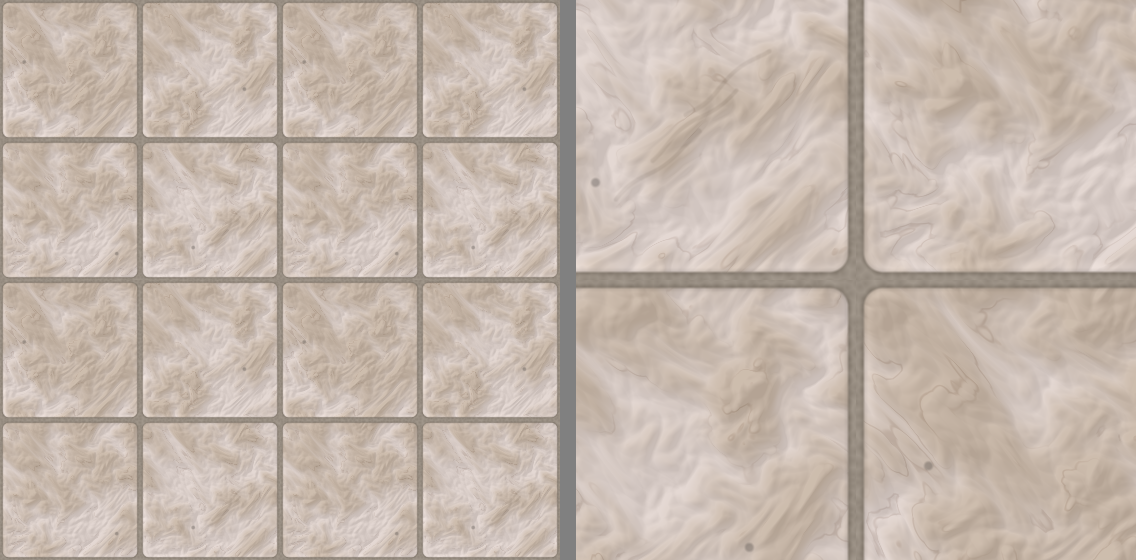
Left: the whole. Right: its middle third, enlarged.
A Shadertoy shader for this texture:

```glsl
// Worn beige stone tiles in a four by four grid with grey-brown grout.
#define GRID 4.0            // tiles across and down
#define VARIANTS 2.0        // distinct tiles before the pattern repeats
#define GROUT_HALF 0.019    // half grout width, in tiles
#define CORNER 0.045        // tile corner radius, in tiles
#define MARBLE_SCALE 3.2    // stone patches per tile
#define RELIEF 1.0          // strength of the surface wrinkles
#define TONE_SHIFT 0.065    // lightness difference between variants
#define TAN vec3(0.755, 0.690, 0.630)
#define PALE vec3(0.845, 0.798, 0.778)
#define GROUT vec3(0.600, 0.560, 0.515)

vec2 hash2(vec2 p) {
    return fract(sin(vec2(dot(p, vec2(127.1, 311.7)),
                          dot(p, vec2(269.5, 183.3)))) * 43758.5);
}

// Distance to the nearest scattered point
float cellular(vec2 p) {
    vec2 cell = floor(p), f = p - cell;
    float nearest = 2.0;
    for (int y = -1; y <= 1; y++)
    for (int x = -1; x <= 1; x++) {
        vec2 o = vec2(x, y);
        vec2 r = o + hash2(cell + o) - f;
        nearest = min(nearest, dot(r, r));
    }
    return sqrt(nearest);
}

// Layered sines bend the domain into swirls
vec2 swirl(vec2 p) {
    for (float k = 1.0; k < 4.0; k++) {
        float freq = 1.7 * k * k;
        p += 0.5 * sin(p.yx * freq + vec2(1.3, 4.1) * k) / freq;
    }
    return p;
}

// Four octaves of warped cellular noise
float marble(vec2 p) {
    p = swirl(p * MARBLE_SCALE);
    float sum = 0.0, amp = 0.5;
    for (int i = 0; i < 4; i++) {
        sum += amp * cellular(p);
        p = mat2(1.6, 1.2, -1.2, 1.6) * p + 5.7;
        amp *= 0.55;
    }
    return sum;
}

float roundBox(vec2 p, float halfSize, float r) {
    vec2 q = abs(p) - halfSize + r;
    return length(max(q, 0.0)) + min(max(q.x, q.y), 0.0) - r;
}

float segment(vec2 p, vec2 a, vec2 b) {
    vec2 ab = b - a;
    return length(p - a - ab * clamp(dot(p - a, ab) / dot(ab, ab), 0.0, 1.0));
}

vec3 stoneColor(vec2 f, vec2 id, float px) {
    vec2 p = f + id * 17.3 + 3.0;
    float m = marble(p);

    // Cloudy patches, paler toward the lower half
    float tone = TONE_SHIFT * (id.x - id.y) - 0.10 * f.y;
    vec3 color = mix(TAN, PALE, smoothstep(0.24, 0.66, m + tone));

    // Embossed wrinkles lit from the upper left
    color += RELIEF * clamp(marble(p + vec2(-0.009, 0.009)) - m, -0.05, 0.05);

    // Thin broken veins along contours of the stone
    float broken = smoothstep(0.35, 0.75, cellular(p * 5.0 + 9.0));
    float vein = 1.0 - smoothstep(0.0, 0.09, abs(fract(m * 5.0) - 0.5));
    color -= vec3(0.055, 0.065, 0.070) * vein * broken;

    // One small pit per tile
    vec2 pit = 0.7 * (hash2(id + 4.0) - 0.5);
    color *= 1.0 - 0.22 * (1.0 - smoothstep(0.006, 0.012 + px, length(f - pit)));

    // Diagonal scratches on the palest variant
    float scratch = 1.0;
    for (float i = 0.0; i < 3.0; i++) {
        vec2 start = vec2(-0.07 + 0.08 * i, -0.31 + 0.10 * i);
        vec2 bend = 0.006 * sin(f.yx * 40.0 + i);
        scratch = min(scratch, segment(f + bend, start, start + vec2(0.20, 0.16)));
    }
    float palest = id.x * (1.0 - id.y);
    color -= 0.055 * palest * (1.0 - smoothstep(0.002, 0.006 + px, scratch));
    return color;
}

void mainImage(out vec4 fragColor, in vec2 fragCoord) {
    vec2 g = fragCoord / iResolution.xy * GRID;
    float px = GRID / min(iResolution.x, iResolution.y);
    vec2 id = mod(floor(g), VARIANTS);
    vec2 f = fract(g) - 0.5;
    float d = roundBox(f, 0.5 - GROUT_HALF, CORNER);

    // Tile face with a worn pale rim and a soft rounded edge
    vec3 tile = stoneColor(f, id, px);
    float rim = smoothstep(-0.035, -0.012, d);
    tile += rim * (0.018 - 0.035 * (f.x + f.y));
    tile *= 1.0 - 0.07 * smoothstep(-0.012, 0.0, d);

    // Grainy grout, darker where it meets the tiles
    float grain = cellular(mod(g, VARIANTS) * 45.0) - 0.45;
    vec3 grout = GROUT + 0.07 * grain;
    grout -= 0.075 * (1.0 - smoothstep(0.0, 0.013, d));

    float aa = max(px, 0.008);
    fragColor = vec4(mix(tile, grout, smoothstep(-0.5 * aa, 0.5 * aa, d)), 1.0);
}
```
